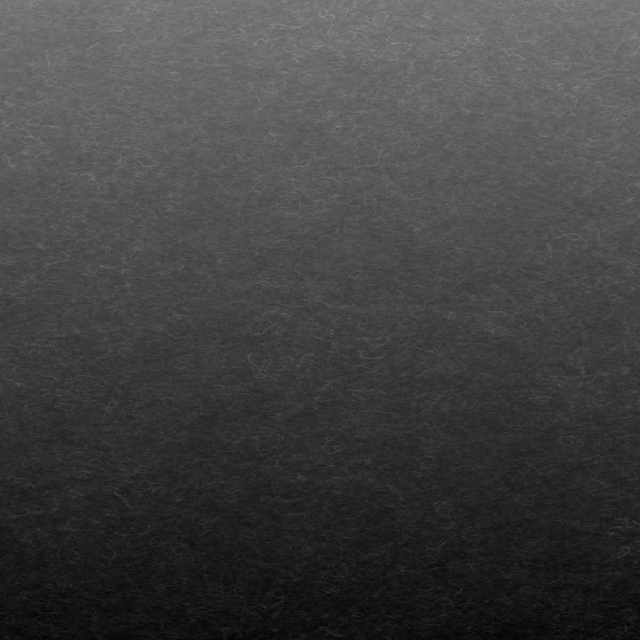
Reproduce this texture procedurally as a Shadertoy shader.

```glsl
// Dark fibrous paper: a vertical grey gradient under faint curled fibres.
// Each cell of a few stacked grids walks one bent fibre as short segments;
// sideways-stretched noise adds the pulp mottle and fine grain.

#define BOTTOM_GREY 0.056
#define TOP_GREY 0.458
#define FIBRE_LAYERS 7
#define FIBRE_STEPS 9
#define FIBRE_CELLS 12.0
#define LAYER_GROWTH 1.27
#define FIBRE_WIDTH 0.00095
#define FIBRE_LIGHT 0.062
#define FLATNESS 1.7
#define GRAIN_AMOUNT 0.042
#define MOTTLE_AMOUNT 0.024

vec4 hash4(vec2 cell) {
    vec4 h = fract(cell.xyxy * vec4(0.1031, 0.1030, 0.0973, 0.1099));
    h += dot(h, h.wzxy + 33.33);
    return fract((h.xxyz + h.yzzw) * h.zywx);
}

float valueNoise(vec2 p) {
    vec2 cell = floor(p), f = fract(p);
    f = f * f * (3.0 - 2.0 * f);
    float low = mix(hash4(cell).x, hash4(cell + vec2(1, 0)).x, f.x);
    float high = mix(hash4(cell + vec2(0, 1)).x, hash4(cell + vec2(1, 1)).x, f.x);
    return mix(low, high, f.y);
}

float segmentDistance(vec2 p, vec2 a, vec2 b) {
    vec2 pa = p - a, ba = b - a;
    return length(pa - ba * clamp(dot(pa, ba) / dot(ba, ba), 0.0, 1.0));
}

// Distance to a fibre that starts at the given point, in canvas units
float fibreDistance(vec2 p, vec2 start, vec4 shape, vec2 cellSize) {
    float heading = (shape.x - 0.5) * 2.2 + (shape.y > 0.5 ? 3.1416 : 0.0);
    float curl = (shape.z - 0.5) * 1.4;
    float stride = mix(0.45, 1.0, shape.w) / float(FIBRE_STEPS);
    float nearest = 1.0;
    vec2 a = start;
    for (int i = 0; i < FIBRE_STEPS; i++) {
        vec2 b = a + stride * vec2(cos(heading), sin(heading));
        nearest = min(nearest, segmentDistance(p * cellSize, a * cellSize, b * cellSize));
        heading += curl + 0.4 * sin(float(i) * 0.9 + shape.y * 40.0);
        a = b;
    }
    return nearest;
}

// Brightness of one grid of fibres
float fibreLayer(vec2 uv, float cells, float seed, float pixel) {
    vec2 cellSize = vec2(1.0, 1.0 / FLATNESS) / cells;
    vec2 p = uv / cellSize + seed * vec2(7.37, 3.71);
    vec2 home = floor(p);
    float light = 0.0;
    for (int y = -1; y <= 1; y++) {
        for (int x = -1; x <= 1; x++) {
            vec2 cell = home + vec2(x, y);
            vec4 place = hash4(cell + seed * 61.0 + 17.0);
            vec4 shape = hash4(cell + seed * 97.0 + 203.0);
            float d = fibreDistance(p, cell + place.xy, shape, cellSize);
            float halfWidth = FIBRE_WIDTH * mix(0.6, 1.3, place.w);
            float line = 1.0 - smoothstep(halfWidth - 0.5 * pixel, halfWidth + 0.6 * pixel, d);
            light = max(light, line * mix(0.15, 1.0, place.z * sqrt(place.z)));
        }
    }
    return light;
}

void mainImage(out vec4 fragColor, in vec2 fragCoord) {
    vec2 uv = fragCoord / iResolution.xy;
    float pixel = 1.0 / iResolution.y;

    // Gradient
    float grey = mix(BOTTOM_GREY, TOP_GREY, uv.y);

    // Pulp: soft flat mottle, short streaks and fine specks
    float patches = valueNoise(uv * vec2(9.0, 16.0) + 11.0);
    float mottle = 0.5 * (patches - 0.5);
    mottle += 0.8 * (valueNoise(uv * vec2(22.0, 60.0)) - 0.5);
    mottle += 0.8 * (valueNoise(uv * vec2(60.0, 170.0) + 31.0) - 0.5);
    float grain = valueNoise(uv * vec2(150.0, 380.0) + 57.0) - 0.5;
    grain += 0.9 * (valueNoise(uv * vec2(420.0, 500.0) + 91.0) - 0.5);
    grey += MOTTLE_AMOUNT * mottle + GRAIN_AMOUNT * grain;

    // Fibres: large faint curls down to short hairs, thicker in patches
    float cells = FIBRE_CELLS;
    float light = FIBRE_LIGHT * mix(0.6, 1.25, patches);
    for (int i = 0; i < FIBRE_LAYERS; i++) {
        grey += light * fibreLayer(uv, cells, float(i) + 1.0, pixel);
        cells *= LAYER_GROWTH;
        light *= 0.92;
    }
    grey -= 0.008;

    fragColor = vec4(vec3(clamp(grey, 0.0, 1.0)), 1.0);
}
```
